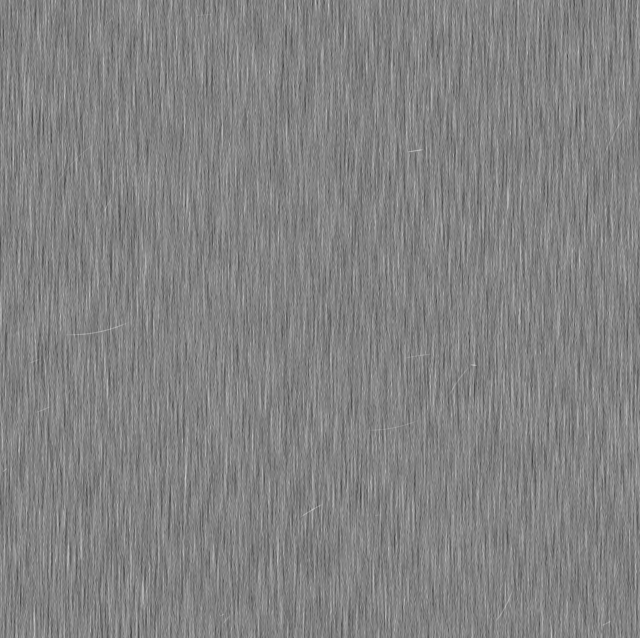
A WebGL 2 fragment shader for this texture:

```glsl
#version 300 es
precision highp float;
// Brushed grey metal: vertical streaks built from layers of stretched
// cellular noise, each cell holding one light or dark stroke with a faint
// opposite rim. Slow sines vary the contrast; thin scratches lie on top.

uniform vec2 u_resolution;
out vec4 outColor;

const float BASE_GREY = 0.510;
const vec3 METAL_TINT = vec3(1.0);

// Cells per canvas height (across, along the brushing) and strength
const vec2 FINE_CELLS = vec2(250.0, 32.0);
const vec2 WIDE_CELLS = vec2(180.0, 22.0);
const vec2 GRAIN_CELLS = vec2(380.0, 230.0);
const float FINE_STRENGTH = 0.125;
const float WIDE_STRENGTH = 0.062;
const float GRAIN_STRENGTH = 0.086;

const float STROKE_WIDTH = 0.47;     // in cells
const float RIM = 1.2;               // opposite shade beside each stroke
const float CONTRAST_DRIFT = 0.15;
const float SHADE_DRIFT = 0.002;

const int SCRATCH_COUNT = 22;
const float SCRATCH_HALF_WIDTH = 0.0011;
const float SCRATCH_LIGHT = 0.19;

vec3 hash3(vec3 p) {
    p = fract(p * vec3(0.1031, 0.1030, 0.0973));
    p += dot(p, p.yxz + 33.33);
    return fract((p.xxy + p.yxx) * p.zyx);
}

// Sum of signed rimmed strokes, one at a random place in each cell
float strokes(vec2 p, float seed) {
    vec2 cell = floor(p);
    vec2 local = p - cell;
    float sum = 0.0;
    for (int j = -1; j <= 1; j++) {
        for (int i = -1; i <= 1; i++) {
            vec2 neighbour = vec2(i, j);
            vec3 rnd = hash3(vec3(cell + neighbour + 7.0, seed));
            vec2 d = local - neighbour - rnd.xy;
            float t = d.x * d.x / (STROKE_WIDTH * STROKE_WIDTH);
            float across = (1.0 - RIM * t) * exp(-t);
            float along = max(1.0 - d.y * d.y, 0.0);
            sum += (2.0 * rnd.z - 1.0) * across * along * along;
        }
    }
    return sum;
}

// Slow, smooth drift in about -1..1
float drift(vec2 p) {
    return 0.4 * sin(5.1 * p.x + 2.3 * p.y + 0.7)
         + 0.35 * sin(7.3 * p.y - 3.1 * p.x + 1.9)
         + 0.25 * sin(11.7 * p.x + 9.1 * p.y);
}

// Thin bent line with fading ends, centred on the origin
float scratch(vec2 p, float angle, float halfLength, float bend, float pixel) {
    float c = cos(angle), s = sin(angle);
    vec2 q = vec2(c * p.x + s * p.y, c * p.y - s * p.x);
    float offset = abs(q.y - bend * q.x * q.x);
    float line = 1.0 - smoothstep(0.0, SCRATCH_HALF_WIDTH + 0.5 * pixel, offset);
    return line * (1.0 - smoothstep(0.55, 1.0, abs(q.x) / halfLength));
}

float scratches(vec2 p, vec2 extent, float pixel) {
    float light = 0.0;
    for (int i = 0; i < SCRATCH_COUNT; i++) {
        vec3 place = hash3(vec3(float(i) + 1.0, 17.0, 5.0));
        vec3 shape = hash3(vec3(float(i) + 1.0, 43.0, 11.0));
        float angle = mix(-0.1, 1.15, shape.x);
        float halfLength = mix(0.004, 0.065, shape.y * shape.y);
        float bend = mix(-3.0, 3.0, shape.z);
        float strength = mix(0.25, 1.0, place.z);
        light = max(light, strength
            * scratch(p - place.xy * extent, angle, halfLength, bend, pixel));
    }
    return light;
}

void main() {
    float pixel = 1.0 / u_resolution.y;
    vec2 p = gl_FragCoord.xy * pixel;
    vec2 extent = u_resolution * pixel;

    // Brushed layers
    float brushed = FINE_STRENGTH * strokes(p * FINE_CELLS, 3.0)
                  + WIDE_STRENGTH * strokes(p * WIDE_CELLS, 29.0);
    float grain = GRAIN_STRENGTH * strokes(p * GRAIN_CELLS, 61.0);

    // Uneven pressure and light
    float contrast = 1.0 + CONTRAST_DRIFT * drift(p);
    float shade = BASE_GREY + SHADE_DRIFT * drift(p.yx + 3.0);

    float grey = shade + contrast * brushed + grain;
    grey += SCRATCH_LIGHT * scratches(p, extent, pixel);
    outColor = vec4(clamp(grey, 0.0, 1.0) * METAL_TINT, 1.0);
}
```
